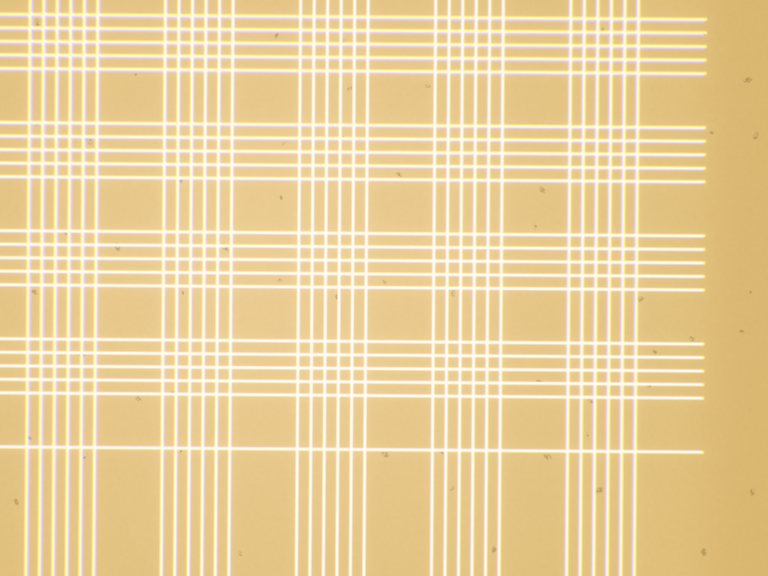
A Shadertoy shader for this pattern:

```glsl
// Glowing calibration grid: grouped bright rulings on dusty amber glass, with lens colour fringes.

const float PITCH = 0.02349;               // spacing of lines inside a group
const vec2 FIRST_LINE = vec2(0.0521, 0.0243); // from the left and top edges
const float ROW_END = 1.225;               // where the horizontal lines stop
const float TILT = 0.0076;
const vec2 LENS_CENTRE = vec2(0.60, 0.42);
const vec3 FRINGE = vec3(-0.0008, 0.0, 0.0058); // magnification offset per channel

float hash(vec2 p) {
    vec3 q = fract(vec3(p.xyx) * 0.1031);
    q += dot(q, q.yzx + 33.33);
    return fract((q.x + q.y) * q.z);
}

float noise(vec2 p) {
    vec2 cell = floor(p), f = fract(p);
    f = f * f * (3.0 - 2.0 * f);
    return mix(mix(hash(cell), hash(cell + vec2(1, 0)), f.x),
               mix(hash(cell + vec2(0, 1)), hash(cell + vec2(1, 1)), f.x), f.y);
}

// Distance to the nearest line, where each period of slots starts with a filled group.
float groupedLineDistance(float x, int period, int filled, int last) {
    int slot = clamp(int(round(x / PITCH)), 0, last);
    int start = slot - slot % period;
    if (slot - start < filled) return abs(x - float(slot) * PITCH);
    float before = float(start + filled - 1) * PITCH;
    float after = float(start + period) * PITCH;
    return min(abs(x - before), abs(x - after));
}

// Distances to the vertical (x) and horizontal (y) lines of the tilted grid.
vec2 gridDistances(vec2 p) {
    float down = 1.0 - p.y;
    vec2 grid = vec2(p.x + TILT * down, down - TILT * p.x);
    vec2 q = grid - FIRST_LINE;
    float column = groupedLineDistance(q.x, 10, 6, 45);
    float row = groupedLineDistance(q.y, 8, 5, 32);
    return vec2(column, length(vec2(max(grid.x - ROW_END, 0.0), row)));
}

float lineCoverage(vec2 dist, float halfWidth, float softness) {
    vec2 c = 1.0 - smoothstep(halfWidth - softness, halfWidth + softness, dist);
    return 1.0 - (1.0 - c.x) * (1.0 - c.y);
}

// Uneven lamp light, dimmer toward the right margin and the corners.
vec3 backdrop(vec2 p) {
    float lamp = exp(-2.2 * dot(p - vec2(0.50, 0.53), p - vec2(0.50, 0.53)));
    vec3 colour = mix(vec3(0.865, 0.735, 0.455), vec3(0.918, 0.795, 0.565), lamp);
    float margin = smoothstep(1.16, 1.30, p.x);
    return colour * (1.0 - margin * vec3(0.025, 0.035, 0.06));
}

// Faint irregular dust, at most one speck in each cell.
float dust(vec2 p, float cellSize) {
    vec2 cell = floor(p / cellSize);
    float present = step(0.66, hash(cell + 17.0));
    vec2 offset = 0.25 + 0.5 * vec2(hash(cell + 3.1), hash(cell + 8.7));
    vec2 q = p - (cell + offset) * cellSize;
    float angle = 6.2832 * hash(cell + 5.3);
    q = mat2(cos(angle), -sin(angle), sin(angle), cos(angle)) * q;
    float radius = mix(0.004, 0.011, hash(cell + 11.9));
    float body = 1.0 - smoothstep(0.3, 1.0, length(q * vec2(1.0, 1.6)) / radius);
    float clumps = smoothstep(0.25, 0.7, noise(p * 280.0));
    return present * body * mix(0.25, 1.0, clumps);
}

void mainImage(out vec4 fragColor, in vec2 fragCoord) {
    vec2 p = fragCoord / iResolution.y;
    float pixel = 1.0 / iResolution.y;
    vec2 fromCentre = p - LENS_CENTRE;

    // Soft haze around the rulings
    vec2 dist = gridDistances(p);
    vec2 haze = exp(-dist / 0.0075);
    vec3 colour = backdrop(p);
    colour += (haze.x + haze.y) * vec3(0.025, 0.032, 0.045);

    // Dust and fine grain
    colour *= 1.0 - dust(p, 0.09) * vec3(0.17, 0.17, 0.20);
    colour += 0.008 * (noise(p * 190.0) - 0.5);

    // Bright lines, blurrier and more fringed away from the lens centre
    float blur = 0.0021 + 0.0009 * dot(fromCentre, fromCentre);
    float softness = max(blur, 0.8 * pixel);
    vec3 light;
    for (int i = 0; i < 3; i++) {
        vec2 shifted = LENS_CENTRE + fromCentre * (1.0 + FRINGE[i]);
        light[i] = lineCoverage(gridDistances(shifted), 0.0026, softness);
    }
    colour = mix(colour, vec3(1.0, 0.985, 0.95), light);

    fragColor = vec4(clamp(colour, 0.0, 1.0), 1.0);
}
```
